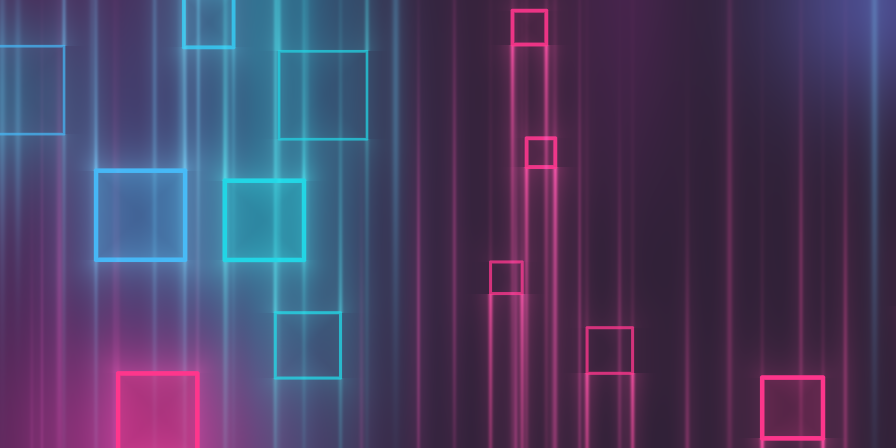
Reproduce this background procedurally as a Shadertoy shader.

```glsl
// Neon square outlines with glowing vertical light trails over a dusky violet backdrop.

const vec3 DUSK    = vec3(0.185, 0.128, 0.215);
const vec3 PLUM    = vec3(0.33, 0.15, 0.35);
const vec3 INDIGO  = vec3(0.24, 0.25, 0.47);
const vec3 TEAL    = vec3(0.17, 0.43, 0.55);
const vec3 MAGENTA = vec3(0.74, 0.19, 0.55);
const vec3 SKY     = vec3(0.27, 0.72, 0.97);
const vec3 AQUA    = vec3(0.13, 0.84, 0.90);
const vec3 PINK    = vec3(1.00, 0.21, 0.55);

const int SQUARES = 14;
const int STREAKS = 26;

float hash(float n) {
    return fract(sin(n * 91.37) * 4375.85);
}

float noise(float x) {
    float cell = floor(x), f = fract(x);
    return mix(hash(cell), hash(cell + 1.0), f * f * (3.0 - 2.0 * f));
}

float bell(float x, float width) {
    return exp(-x * x / (width * width));
}

float boxDistance(vec2 p, float halfSize) {
    vec2 d = abs(p) - halfSize;
    return length(max(d, 0.0)) + min(max(d.x, d.y), 0.0);
}

// Antialiased stroke around distance zero
float stroke(float d, float halfWidth, float pixel) {
    return 1.0 - smoothstep(halfWidth - 0.6 * pixel, halfWidth + 0.6 * pixel, abs(d));
}

vec3 screenBlend(vec3 base, vec3 light) {
    return base + light * (1.0 - base);
}

// Large soft colour fields, gently banded along x
vec3 backdrop(vec2 p) {
    float band = 0.8 + 0.2 * noise(p.x * 28.0);
    vec3 col = mix(DUSK, PLUM, 0.75 * (1.0 - smoothstep(0.1, 1.25, p.x)));
    col = mix(col, PLUM, 0.6 * bell(p.x - 1.4, 0.12) * smoothstep(0.3, 1.1, p.y));
    col = mix(col, INDIGO, 0.85 * band * bell(p.x - 0.45, 0.32) * bell(p.y - 0.5, 0.55));
    col = mix(col, TEAL, 0.95 * band * bell(p.x - 0.63, 0.19) * mix(0.55, 1.0, p.y));
    col = mix(col, TEAL, 0.6 * bell(length(p - vec2(0.0, 0.78)), 0.2));
    col = mix(col, INDIGO * 1.3, 0.85 * bell(length(p - vec2(1.96, 1.0)), 0.24));
    return mix(col, MAGENTA, 0.65 * bell(length((p - vec2(0.33, 0.0)) * vec2(0.8, 1.0)), 0.24));
}

// One faint vertical ray, sharp at its core and hazy around it
vec3 streak(vec2 p, float id) {
    float x = 2.0 * pow(fract(id * 0.618 + 0.13), 1.5);
    float warm = step(mix(0.65, 0.25, smoothstep(0.6, 1.1, x)), hash(id + 3.1));
    vec3 tint = mix(mix(SKY, AQUA, bell(x - 0.65, 0.2)), mix(MAGENTA, PINK, x * 0.5), warm);
    float centre = mix(0.55, -0.1, warm) + 0.6 * hash(id + 7.7);
    float fade = bell(p.y - centre, 0.3 + 0.4 * hash(id + 5.3));
    float core = bell(p.x - x, 0.004 + 0.004 * hash(id));
    float haze = bell(p.x - x, 0.025);
    float strength = mix(0.35, 1.0, hash(id + 1.9));
    return tint * fade * strength * (0.32 * core + 0.10 * haze);
}

// Trails leave both upright sides: downward when warm, mostly upward when cool
float trail(vec2 q, float halfSize, float warm) {
    float below = step(q.y, 0.0) * mix(0.35, 1.0, warm);
    float above = step(0.0, q.y) * mix(0.6, 0.15, warm);
    float fade = exp(-max(abs(q.y) - halfSize, 0.0) * 2.2) * step(halfSize, abs(q.y));
    float side = abs(q.x) - halfSize;
    float light = 0.65 * bell(side, 0.005) + 0.14 * bell(side, 0.028);
    return (below + above) * fade * light;
}

vec3 addSquare(vec3 col, vec2 p, float id, float pixel) {
    // Evenly spread placement, denser toward the left
    vec2 spread = fract(vec2(0.7, 0.38) + id * vec2(0.7549, 0.5698));
    vec2 centre = vec2(2.0 * pow(spread.x, 1.6) - 0.15 * sin(id * 2.4), spread.y);
    float halfSize = 0.066 + 0.034 * cos(1.7 * (id - 9.5));
    float energy = 0.5 + 0.5 * cos(0.9 * (id - 9.5));

    float warm = max(step(0.95, centre.x), step(centre.x + centre.y, 0.5));
    vec3 cool = mix(SKY, AQUA, smoothstep(0.35, 0.6, centre.x));
    vec3 tint = mix(cool, PINK, warm);

    vec2 q = p - centre;
    float d = boxDistance(q, halfSize);
    float crowd = 1.0 - 0.55 * smoothstep(0.9, 1.1, centre.x);
    float glow = exp(-abs(d) / 0.055) * mix(0.10, 0.36, energy) * crowd;
    float fill = step(d, 0.0) * 0.42 * pow(energy, 3.0) * crowd;

    col = screenBlend(col, tint * (glow + trail(q, halfSize, warm)));
    col = mix(col, tint * 0.85, fill);
    float outline = stroke(d, mix(0.0030, 0.0052, energy), pixel);
    return mix(col, tint, outline * mix(0.72, 1.0, energy));
}

void mainImage(out vec4 fragColor, in vec2 fragCoord) {
    float pixel = 1.0 / iResolution.y;
    vec2 p = fragCoord * pixel;
    vec3 col = backdrop(p);
    for (int i = 0; i < STREAKS; i++) col = screenBlend(col, streak(p, float(i)));
    for (int i = 0; i < SQUARES; i++) col = addSquare(col, p, float(i), pixel);
    fragColor = vec4(clamp(col, 0.0, 1.0), 1.0);
}
```
